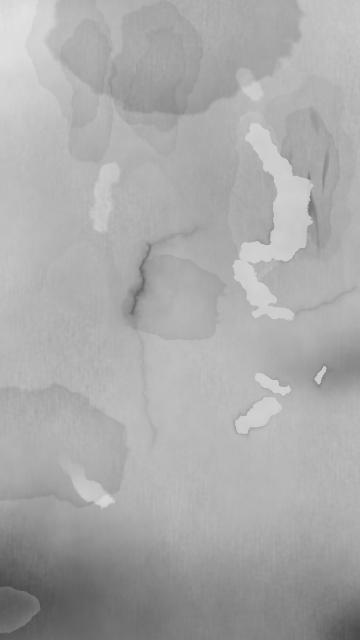
Write a WebGL 1 fragment shader that draws this texture.

```glsl
precision highp float;
// Weathered grey plaster with watercolour stains, peeled flakes, cracks and dark lower corners.
uniform vec2 u_resolution;

const float BASE_TONE = 0.705;
const float FLAKE_TONE = 0.815;
const int STAIN_COUNT = 16;

vec2 hash2(vec2 p) {
  p = vec2(dot(p, vec2(127.1, 311.7)), dot(p, vec2(269.5, 183.3)));
  return fract(sin(p) * 43758.545);
}

float corner(vec2 cell, vec2 offset, vec2 f) {
  return dot(hash2(cell + offset) * 2.0 - 1.0, f - offset);
}

// Gradient noise, roughly -0.6 to 0.6
float gradientNoise(vec2 p) {
  vec2 i = floor(p), f = fract(p);
  vec2 u = f * f * f * (f * (f * 6.0 - 15.0) + 10.0);
  float low = mix(corner(i, vec2(0.0), f), corner(i, vec2(1.0, 0.0), f), u.x);
  float high = mix(corner(i, vec2(0.0, 1.0), f), corner(i, vec2(1.0), f), u.x);
  return mix(low, high, u.y);
}

float fbm(vec2 p) {
  float sum = 0.0, amp = 0.6;
  for (int i = 0; i < 5; i++) {
    sum += amp * gradientNoise(p);
    p = mat2(1.6, 1.2, -1.2, 1.6) * p + 7.3;
    amp *= 0.5;
  }
  return sum;
}

float blob(vec2 p, vec2 centre, vec2 radius) {
  vec2 q = (p - centre) / radius;
  return exp(-dot(q, q));
}

float segment(vec2 p, vec2 a, vec2 b) {
  vec2 ab = b - a;
  return length(p - a - ab * clamp(dot(p - a, ab) / dot(ab, ab), 0.0, 1.0));
}

// Wash with a crisp rim that fades towards its middle
float stain(vec2 p, vec2 centre, vec2 radius, float fade) {
  float d = length((p - centre) / radius) - 1.0;
  return smoothstep(0.02, -0.05, d) * exp(min(d, 0.0) * fade);
}

// Large soft light and shade
float washes(vec2 p) {
  float tone = BASE_TONE + 0.16 * blob(p, vec2(0.0, 0.95), vec2(0.17, 0.13));
  tone += 0.07 * blob(p, vec2(0.56, 0.97), vec2(0.14, 0.12));
  tone += 0.05 * blob(p, vec2(0.31, 0.41), vec2(0.16, 0.13));
  tone += 0.05 * blob(p, vec2(0.0, 0.62), vec2(0.06, 0.18));
  tone -= 0.06 * blob(p, vec2(0.34, 0.67), vec2(0.11, 0.13));
  tone -= 0.05 * blob(p, vec2(0.11, 0.49), vec2(0.08, 0.12));
  tone -= 0.20 * blob(p, vec2(0.58, 0.43), vec2(0.13, 0.045));
  tone -= 0.20 * smoothstep(0.24, -0.02, p.y);
  tone -= 0.27 * blob(p, vec2(-0.02, 0.08), vec2(0.22, 0.10));
  return tone - 0.25 * blob(p, vec2(0.57, 0.0), vec2(0.05, 0.05));
}

// Random tall overlapping stains, lighter or darker
float scatteredStains(vec2 p) {
  float sum = 0.0;
  for (int i = 0; i < STAIN_COUNT; i++) {
    vec2 a = hash2(vec2(float(i), 3.7)), b = hash2(vec2(float(i), 9.1));
    vec2 centre = vec2(a.x * 0.58, 0.28 + 0.7 * a.y);
    vec2 radius = mix(vec2(0.025, 0.05), vec2(0.09, 0.15), b);
    sum += (fract(a.x * 17.0) - 0.55) * 0.10 * stain(p, centre, radius, 1.8);
  }
  return sum;
}

// Signed distance to the bare flakes on the right
float flakes(vec2 p) {
  float d = segment(p, vec2(0.407, 0.78), vec2(0.46, 0.70)) - 0.017;
  d = min(d, segment(p, vec2(0.463, 0.70), vec2(0.445, 0.63)) - 0.025);
  d = min(d, segment(p, vec2(0.44, 0.615), vec2(0.39, 0.605)) - 0.017);
  d = min(d, segment(p, vec2(0.38, 0.575), vec2(0.412, 0.53)) - 0.016);
  d = min(d, segment(p, vec2(0.40, 0.508), vec2(0.445, 0.508)) - 0.009);
  d = min(d, segment(p, vec2(0.38, 0.345), vec2(0.425, 0.365)) - 0.016);
  d = min(d, segment(p, vec2(0.41, 0.41), vec2(0.45, 0.39)) - 0.008);
  return min(d, segment(p, vec2(0.50, 0.41), vec2(0.51, 0.425)) - 0.006);
}

float crack(vec2 p) {
  float strong = segment(p, vec2(0.232, 0.605), vec2(0.208, 0.515));
  float faint = segment(p, vec2(0.232, 0.608), vec2(0.305, 0.648));
  faint = min(faint, segment(p, vec2(0.46, 0.51), vec2(0.56, 0.548)));
  float hair = segment(p, vec2(0.213, 0.50), vec2(0.24, 0.30));
  return 0.17 * exp(-strong / 0.004) + 0.08 * exp(-strong / 0.018)
    + 0.08 * exp(-faint / 0.005) + 0.05 * exp(-hair / 0.004);
}

void main() {
  vec2 p = gl_FragCoord.xy / u_resolution.y;
  p.x += 0.28125 - 0.5 * u_resolution.x / u_resolution.y;
  vec2 broad = vec2(fbm(p * 9.0), fbm(p * 9.0 + 31.0));
  vec2 fine = vec2(fbm(p * 38.0), fbm(p * 38.0 + 53.0));
  vec2 wet = p + 0.07 * broad + 0.008 * fine;
  vec2 torn = p + 0.026 * broad + 0.018 * fine;

  // Washes and stain rims
  float tone = washes(p + 0.05 * broad) + scatteredStains(wet);
  tone += 0.07 * fbm(p * vec2(7.0, 4.0) + 11.0) + 0.025 * fine.x;
  tone -= 0.09 * stain(wet, vec2(0.27, 0.96), vec2(0.20, 0.13), 1.3);
  tone -= 0.07 * stain(wet, vec2(0.07, 0.30), vec2(0.13, 0.10), 2.5);

  // Vertical weave and mottled pores, stronger in worn areas
  float wear = smoothstep(-0.15, 0.25, fbm(p * 5.0 + 71.0));
  float weave = gradientNoise(p * vec2(230.0, 35.0));
  float pores = gradientNoise(p * 150.0);
  tone += (0.015 + 0.04 * wear) * (0.6 * weave + 0.6 * pores);
  float streak = gradientNoise(p * vec2(90.0, 14.0) + 5.0);
  tone -= 0.22 * smoothstep(0.1, 0.4, streak) * blob(p, vec2(0.49, 0.72), vec2(0.025, 0.09));
  tone -= crack(torn);

  // Soft pale drips and sharply torn flakes
  float drip = segment(torn, vec2(0.172, 0.735), vec2(0.16, 0.65)) - 0.015;
  drip = min(drip, segment(torn, vec2(0.385, 0.88), vec2(0.405, 0.85)) - 0.013);
  tone += 0.075 * smoothstep(0.003, -0.005, drip);
  float sheet = segment(torn, vec2(0.09, 0.28), vec2(0.16, 0.215)) - 0.011;
  tone += 0.15 * smoothstep(0.002, -0.003, sheet) * smoothstep(0.30, 0.21, p.y);
  float d = flakes(torn);
  tone -= 0.14 * exp(-abs(d) / 0.0025) * smoothstep(-0.1, 0.3, broad.y);
  float flakeTone = FLAKE_TONE + 0.08 * broad.x + 0.04 * fine.y;
  tone = mix(tone, flakeTone, 0.9 * smoothstep(0.0012, -0.0015, d));

  // Curled pale scrap in the lower left corner
  tone += 0.13 * stain(wet, vec2(0.0, 0.045), vec2(0.045, 0.035), 1.0);
  gl_FragColor = vec4(vec3(clamp(tone, 0.2, 0.92)), 1.0);
}
```
